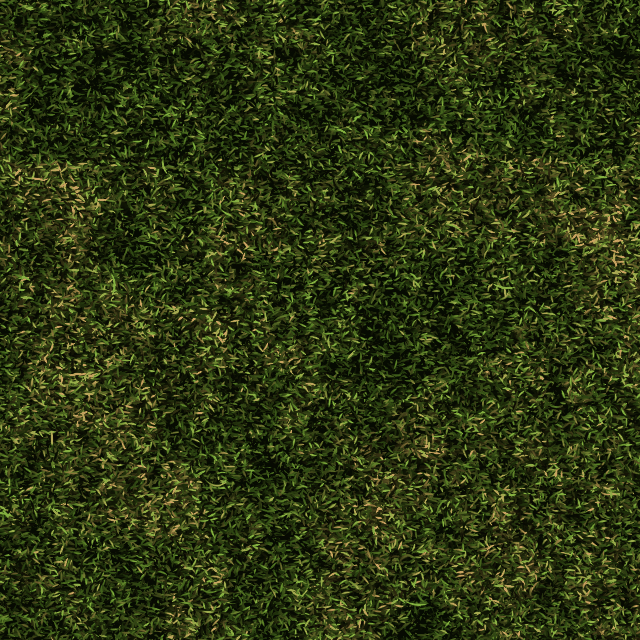
A Shadertoy shader for this texture:

```glsl
// Dense, short turf: overlapping olive grass blades with straw flecks and dark gaps.

// Blade geometry, in canvas heights
const int   BLADE_LAYERS   = 9;
const float BLADE_CELL     = 0.0125;
const float BLADE_HALF_LEN = 0.0085;
const float BLADE_HALF_WID = 0.0017;
const float EDGE_SOFTNESS  = 0.0011;
const float BLADE_BEND     = 28.0;

// Sparse longer stalks lying on top
const float STALK_CELL     = 0.05;
const float STALK_HALF_LEN = 0.019;
const float STALK_DENSITY  = 0.12;

// Light and colour variation
const float CLUMP_SIZE     = 0.026;
const float PATCH_SIZE     = 0.13;
const float CLUMP_STRENGTH = 0.34;
const float PATCH_STRENGTH = 0.24;
const float DEPTH_SHADE    = 0.22;
const float TONE_CONTRAST  = 1.22;
const float TONE_OFFSET    = -0.035;

// Palette from deep gap to sunlit tip
const vec3 GAP    = vec3(0.03, 0.04, 0.01);
const vec3 SHADOW = vec3(0.07, 0.08, 0.02);
const vec3 DEEP   = vec3(0.14, 0.17, 0.05);
const vec3 OLIVE  = vec3(0.22, 0.26, 0.09);
const vec3 LEAF   = vec3(0.33, 0.37, 0.14);
const vec3 LIGHT  = vec3(0.45, 0.49, 0.20);
const vec3 TIP    = vec3(0.64, 0.66, 0.32);
const vec3 GREEN_TINT = vec3(0.80, 1.04, 0.78);
const vec3 STRAW_TINT = vec3(1.24, 0.96, 1.20);

vec4 hash4(vec3 p) {
    vec4 q = fract(p.xyzx * vec4(0.1031, 0.1030, 0.0973, 0.1099));
    q += dot(q, q.wzxy + 33.33);
    return fract((q.xxyz + q.yzzw) * q.zywx);
}

// Smooth cellular noise: random values blended around jittered cell points, 0 to 1
float cellNoise(vec2 p, float seed) {
    vec2 cell = floor(p);
    vec2 sum = vec2(0.0);
    for (int y = -1; y <= 1; y++)
    for (int x = -1; x <= 1; x++) {
        vec2 id = cell + vec2(x, y);
        vec4 rnd = hash4(vec3(id + 50.0, seed));
        vec2 d = p - id - rnd.xy;
        float weight = exp(-5.0 * dot(d, d));
        sum += weight * vec2(rnd.z, 1.0);
    }
    return sum.x / max(sum.y, 1e-4);
}

// Lays one layer of blades over turf, which holds (tone, straw amount)
vec2 layBlades(vec2 turf, vec2 p, float size, float halfLen, float density,
               float lift, float seed) {
    vec2 grid = p / size + seed * vec2(0.37, 0.61);
    vec2 cell = floor(grid);
    for (int y = -1; y <= 1; y++)
    for (int x = -1; x <= 1; x++) {
        vec2 id = cell + vec2(x, y);
        vec4 place = hash4(vec3(id + 20.0, seed));
        vec4 look = hash4(vec3(id + 70.0, seed + 31.0));
        if (look.w > density) continue;

        // Directions lean towards the horizontal
        float turn = 2.0 * place.z - 1.0;
        float angle = 1.57 * turn * (0.45 + 0.55 * abs(turn));
        vec2 axis = vec2(cos(angle), sin(angle));
        vec2 d = (grid - id - place.xy) * size;
        float along = dot(d, axis);
        float across = dot(d, vec2(-axis.y, axis.x));
        across += BLADE_BEND * (2.0 * place.w - 1.0) * along * along;

        // Tapered body with soft edges
        float s = along / (halfLen * mix(0.6, 1.15, look.z));
        float width = BLADE_HALF_WID * (1.0 - s * s);
        float cover = 1.0 - smoothstep(-EDGE_SOFTNESS, EDGE_SOFTNESS, abs(across) - width);
        cover *= 1.0 - smoothstep(0.75, 1.0, abs(s));

        float tone = look.x + lift + 0.08 * s;
        turf = mix(turf, vec2(tone, look.y), cover);
    }
    return turf;
}

// Tone to colour, spaced by the share of each shade
vec3 grassRamp(float t) {
    vec3 c = mix(GAP, SHADOW, smoothstep(-0.05, 0.10, t));
    c = mix(c, DEEP,  smoothstep(0.10, 0.31, t));
    c = mix(c, OLIVE, smoothstep(0.31, 0.56, t));
    c = mix(c, LEAF,  smoothstep(0.56, 0.78, t));
    c = mix(c, LIGHT, smoothstep(0.78, 0.92, t));
    return mix(c, TIP, smoothstep(0.92, 1.06, t));
}

void mainImage(out vec4 fragColor, in vec2 fragCoord) {
    vec2 p = fragCoord / iResolution.y;

    // Blades from the soil up
    vec2 turf = vec2(0.15, 0.4);
    for (int i = 0; i < BLADE_LAYERS; i++) {
        float lift = DEPTH_SHADE * (float(i + 1) / float(BLADE_LAYERS) - 0.75);
        turf = layBlades(turf, p, BLADE_CELL, BLADE_HALF_LEN, 1.0, lift, float(i));
    }
    turf = layBlades(turf, p, STALK_CELL, STALK_HALF_LEN, STALK_DENSITY, 0.25, 17.0);

    // Shaded clumps and broad dry patches
    float clump = cellNoise(p / CLUMP_SIZE, 41.0) - 0.5;
    float dry = cellNoise(p / PATCH_SIZE, 57.0) - 0.5;
    float tone = 0.5 + TONE_CONTRAST * (turf.x - 0.5) + TONE_OFFSET;
    tone += CLUMP_STRENGTH * clump + PATCH_STRENGTH * dry;
    float straw = clamp(turf.y + 0.5 * dry + 0.3 * clump, 0.0, 1.0);

    vec3 color = grassRamp(tone) * mix(GREEN_TINT, STRAW_TINT, straw * straw);
    fragColor = vec4(color, 1.0);
}
```
